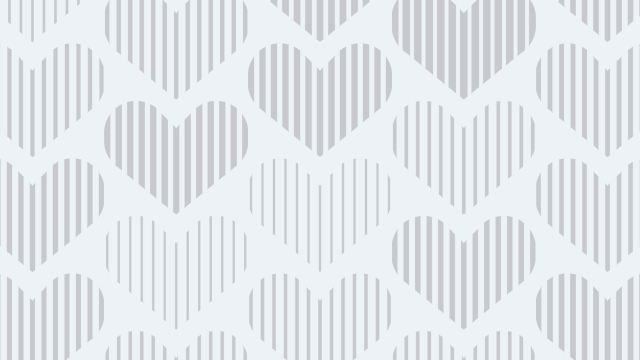
Write a WebGL 1 fragment shader that draws this pattern.

```glsl
precision highp float;
// Staggered columns of pale grey hearts, each filled with vertical stripes of its own width.
uniform vec2 u_resolution;

// Lengths are in units of the row pitch.
const float ROWS_PER_HEIGHT = 3.13;
const float COLUMN_PITCH = 1.25;
const float TOP_OFFSET = 0.188;
const float STRIPE_PITCH = 0.1;
const vec3 BACKGROUND = vec3(0.93, 0.95, 0.97);
const vec3 STRIPE_COLOR = vec3(0.78, 0.79, 0.80);

float hash(vec2 cell) {
  return fract(sin(dot(cell, vec2(127.1, 311.7))) * 43758.5453);
}

// Signed distance to a heart; y runs down from the top of the lobes.
float heartDistance(vec2 p) {
  p.x = abs(p.x);
  // Rounded lobe
  float lobe = length(p - vec2(0.348, clamp(p.y, 0.279, 0.348))) - 0.279;
  // Body bounded by the notch, the lower edge and a chord inside the lobe
  float notch = (0.237 - p.x - p.y) * 0.7071;
  float lower = dot(p, vec2(0.629, 0.777)) - 0.768;
  float chord = dot(p, vec2(0.79, -0.612)) - 0.068;
  return min(lobe, max(max(notch, lower), chord));
}

// Signed distance to vertical stripes, one of them centred on x = 0.
float stripeDistance(float x, float pitch, float fill) {
  float fromCentre = abs(fract(x / pitch + 0.5) - 0.5) * pitch;
  return fromCentre - 0.5 * fill * pitch;
}

float coverage(float d, float pixel) {
  return smoothstep(0.75 * pixel, -0.75 * pixel, d) ;
}

void main() {
  float pixel = ROWS_PER_HEIGHT / u_resolution.y;
  vec2 p = (gl_FragCoord.xy - 0.5 * u_resolution) * pixel;

  // Odd columns are shifted by half a row
  float column = floor(p.x / COLUMN_PITCH + 0.5);
  float depth = TOP_OFFSET - p.y + 0.5 * mod(column, 2.0);
  float row = floor(depth);
  vec2 local = vec2(p.x - column * COLUMN_PITCH, depth - row);

  // Each heart has its own stripe weight
  float fill = mix(0.2, 0.66, hash(vec2(column, row)));
  float stripes = stripeDistance(local.x, STRIPE_PITCH, fill);
  float shape = max(heartDistance(local), stripes);

  gl_FragColor = vec4(mix(BACKGROUND, STRIPE_COLOR, coverage(shape, pixel)), 1.0);
}
```
